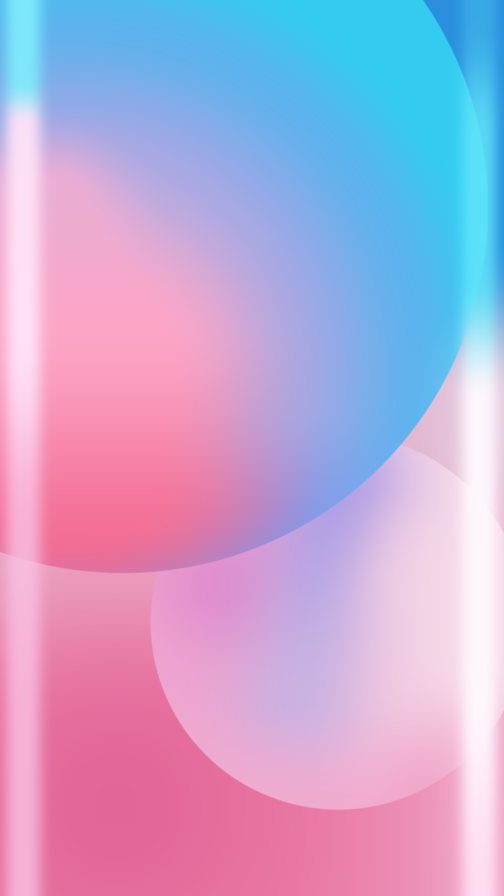
Write a Shadertoy shader that draws this background.

```glsl
// Layout, in units of the canvas height
const float ASPECT = 0.5625;
const vec2 BIG_CENTER = vec2(0.137, 0.768);
const float BIG_RADIUS = 0.4076;
const vec2 BIG_FOCUS = vec2(0.078, 0.583);
const vec2 SMALL_CENTER = vec2(0.3776, 0.306);
const float SMALL_RADIUS = 0.2096;
const vec2 BAND_TOP = vec2(0.385, 0.450);
const vec2 BAND_END = vec2(0.335, 0.230);
const float LEFT_BEAM = 0.026;
const float RIGHT_BEAM = 0.535;
const float BEAM_WIDTH = 0.021;

// Palette
const vec3 ROSE = vec3(0.92, 0.48, 0.65);
const vec3 DEEP_ROSE = vec3(0.88, 0.38, 0.58);
const vec3 CORAL = vec3(0.95, 0.42, 0.57);
const vec3 PINK = vec3(0.99, 0.65, 0.78);
const vec3 ORCHID = vec3(0.92, 0.68, 0.83);
const vec3 DUSTY = vec3(0.92, 0.64, 0.76);
const vec3 PALE = vec3(0.96, 0.83, 0.90);
const vec3 MAGENTA = vec3(0.88, 0.53, 0.80);
const vec3 LAVENDER = vec3(0.62, 0.66, 0.90);
const vec3 INDIGO = vec3(0.58, 0.56, 0.87);
const vec3 BLUE = vec3(0.36, 0.70, 0.93);
const vec3 CYAN = vec3(0.20, 0.80, 0.94);
const vec3 DEEP_BLUE = vec3(0.16, 0.56, 0.87);
const vec3 ICE = vec3(0.50, 0.92, 0.98);
const vec3 WHITE = vec3(1.0, 0.97, 0.995);
const vec3 BLUSH = vec3(0.98, 0.76, 0.89);

float glow(vec2 p, vec2 center, float radius) {
    vec2 d = (p - center) / radius;
    return exp(-dot(d, d));
}

float disc(vec2 p, vec2 center, float radius) {
    float soft = 1.0 / iResolution.y;
    return 1.0 - smoothstep(-soft, soft, length(p - center) - radius);
}

float segmentDistance(vec2 p, vec2 a, vec2 b) {
    vec2 ab = b - a;
    float t = clamp(dot(p - a, ab) / dot(ab, ab), 0.0, 1.0);
    return length(p - a - ab * t);
}

float beam(float x, float center) {
    return exp(-pow(abs(x - center) / BEAM_WIDTH, 3.0));
}

vec3 backdrop(vec2 p) {
    float right = smoothstep(0.30, 0.56, p.x);
    vec3 col = mix(ROSE, DUSTY, smoothstep(0.18, 0.40, p.y));
    col = mix(col, DEEP_ROSE, 0.8 * glow(p, vec2(0.13, 0.10), 0.17));
    col = mix(col, vec3(0.93, 0.66, 0.79), 0.65 * right);
    col = mix(col, vec3(0.87, 0.75, 0.84), right * smoothstep(0.35, 0.53, p.y));
    return mix(col, DEEP_BLUE, smoothstep(0.56, 0.73, p.y));
}

vec3 smallSphere(vec2 p) {
    vec3 col = mix(vec3(0.94, 0.65, 0.81), PALE, smoothstep(0.26, 0.50, p.x));
    col = mix(col, vec3(0.95, 0.67, 0.81), 1.0 - smoothstep(0.09, 0.24, p.y));
    col = mix(col, MAGENTA, 0.8 * glow(p, vec2(0.245, 0.345), 0.075));
    float band = segmentDistance(p, BAND_TOP, BAND_END) / 0.075;
    float height = smoothstep(0.22, 0.43, p.y);
    vec3 tint = mix(vec3(0.74, 0.70, 0.90), vec3(0.65, 0.60, 0.90), height);
    col = mix(col, tint, mix(0.75, 0.92, height) * exp(-band * band));
    return mix(col, PALE, 0.7 * glow(p, vec2(0.48, 0.36), 0.09));
}

vec3 bigSphere(vec2 p) {
    float d = length(p - BIG_FOCUS);
    float low = 1.0 - smoothstep(0.40, 0.55, p.y);
    float upperLeft = smoothstep(0.65, 0.80, p.y) * (1.0 - smoothstep(0.06, 0.20, p.x));
    vec3 col = mix(CORAL, PINK, smoothstep(0.36, 0.65, p.y));
    col = mix(col, ORCHID, smoothstep(0.62, 0.80, p.y));
    // Concentric shift from the warm core to the cyan rim
    float start = 0.11 + 0.07 * low + 0.10 * upperLeft;
    col = mix(col, mix(LAVENDER, INDIGO, low), smoothstep(start, 0.30 + 0.03 * low, d));
    col = mix(col, mix(BLUE, vec3(0.43, 0.68, 0.95), low), smoothstep(0.26, 0.40, d));
    return mix(col, CYAN, smoothstep(0.38, 0.49, d));
}

vec3 addBeams(vec3 col, vec2 p) {
    // Left: icy at the top, then white, then blush
    vec3 leftTint = mix(BLUSH, vec3(1.0, 0.89, 0.97), smoothstep(0.43, 0.62, p.y));
    leftTint = mix(leftTint, ICE, smoothstep(0.86, 0.91, p.y));
    float leftPower = mix(0.80, 0.95, smoothstep(0.42, 0.60, p.y));
    col = mix(col, leftTint, leftPower * beam(p.x, LEFT_BEAM));
    // Right: cyan above, white below, with a soft halo
    float upper = smoothstep(0.55, 0.69, p.y);
    vec3 rightTint = mix(WHITE, vec3(0.38, 0.90, 0.98), upper);
    rightTint = mix(vec3(1.0, 0.87, 0.95), rightTint, smoothstep(0.0, 0.22, p.y));
    float rightPower = mix(0.97, 0.85, upper) * (1.0 - 0.65 * smoothstep(0.84, 0.98, p.y));
    float halo = exp(-pow((p.x - RIGHT_BEAM) / 0.045, 2.0));
    col = mix(col, rightTint, 0.25 * halo * (1.0 - upper));
    return mix(col, rightTint, rightPower * beam(p.x, RIGHT_BEAM));
}

void mainImage(out vec4 fragColor, in vec2 fragCoord) {
    vec2 p = fragCoord / iResolution.xy * vec2(ASPECT, 1.0);
    vec3 col = backdrop(p);
    // The small sphere melts into the backdrop at its lower right
    float fade = 1.0 - 0.6 * smoothstep(0.40, 0.54, p.x) * (1.0 - smoothstep(0.12, 0.28, p.y));
    col = mix(col, smallSphere(p), fade * disc(p, SMALL_CENTER, SMALL_RADIUS));
    col = mix(col, bigSphere(p), disc(p, BIG_CENTER, BIG_RADIUS));
    fragColor = vec4(addBeams(col, p), 1.0);
}
```
